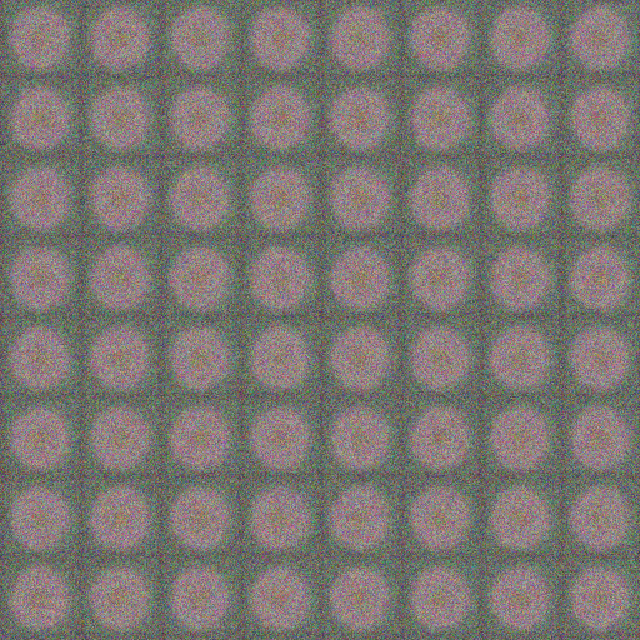
Write a Shadertoy shader that draws this pattern.

```glsl
// An eight by eight grid of soft mauve discs on grey-green, under coloured grain.
// Each cell is a blurred distance field with dim seams; layered sines vary the
// rims, and an integer hash gives independent grain in red, green and blue.

vec3 hash3(uvec2 p) {
    uvec3 v = uvec3(p, p.x ^ (p.y * 7919u)) * 1664525u + 1013904223u;
    v += v.yzx * v.zxy;
    v ^= v >> 16u;
    v += v.yzx * v.zxy;
    return vec3(v >> 8u) / 16777216.0;
}

// Slow radial waver, different in every cell
float rimWaver(vec2 offset, vec2 cell) {
    float angle = atan(offset.y, offset.x);
    float phase = dot(cell, vec2(2.3, 4.1));
    return 0.008 * sin(3.0 * angle + phase)
         + 0.006 * sin(7.0 * angle - 1.7 * phase)
         + 0.004 * sin(13.0 * angle + 2.9 * phase);
}

void mainImage(out vec4 fragColor, in vec2 fragCoord) {
    vec2 uv = fragCoord / iResolution.xy;
    uvec2 grainCell = uvec2(floor(uv * 512.0));
    vec3 grainA = hash3(grainCell);
    vec3 grainB = hash3(grainCell + uvec2(1031u, 2053u));

    vec2 grid = uv * 8.0;
    vec2 cell = floor(grid);
    vec2 local = fract(grid);

    // Slightly tall disc, its rim scattered by the grain
    vec2 offset = local - vec2(0.5, 0.52);
    float radius = length(offset * vec2(1.04, 0.97));
    radius += rimWaver(offset, cell) + 0.03 * (grainB.x - 0.5);
    float disc = 1.0 - smoothstep(0.30, 0.46, radius);

    // Ground with dim seams and a faint cool fringe right of each disc
    vec2 seam = abs(fract(local - vec2(0.02, 0.05) + 0.5) - 0.5);
    vec3 color = vec3(0.412, 0.44, 0.4);
    color -= vec3(0.012, 0.045, 0.022) * exp(-pow(seam.x / 0.045, 2.0));
    color -= vec3(0.01, 0.032, 0.016) * exp(-pow(seam.y / 0.05, 2.0));
    float fringe = exp(-pow((radius - 0.43) / 0.05, 2.0));
    color += vec3(0.015, 0.025, 0.03) * fringe * smoothstep(0.0, 0.4, offset.x);

    // Mauve face with a warm, darker heart
    vec3 face = mix(vec3(0.56, 0.49, 0.43), vec3(0.58, 0.51, 0.52),
                    smoothstep(0.02, 0.2, radius));
    color = mix(color, face, disc);

    // Triangular noise, independent in each channel
    color += (grainA + grainB - 1.0) * 0.21;
    fragColor = vec4(clamp(color, 0.0, 1.0), 1.0);
}
```
